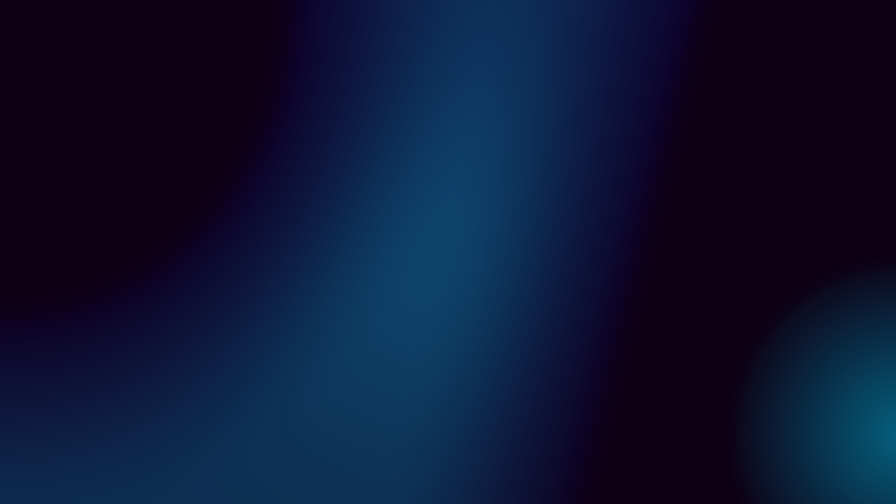
Give the GLSL for this background, as a WebGL 1 fragment shader.

```glsl
precision highp float;
// Dark violet backdrop with a curved, soft blue light band and a teal corner glow.

uniform vec2 u_resolution;

#define ASPECT 1.7778
#define BAND_WIDTH 0.486
#define SHADOW_RADII vec2(0.498, 0.544)
#define CORE_CENTER vec2(0.868, 0.514)
#define CORE_FALLOFF 6.0
#define TEAL_CENTER vec2(1.794, 0.139)
#define TEAL_RADIUS 0.36
#define NIGHT vec3(0.05, 0.0, 0.08)
#define TEAL vec3(0.015, 0.38, 0.50)

// Band coverage: rounded shadow on the left, slanted falloff on the right.
float bandCoverage(vec2 p) {
    float shadowDistance = length((p - vec2(0.0, 1.0)) / SHADOW_RADII);
    float leftRamp = smoothstep(1.0, 1.97, shadowDistance);
    float ridge = 0.741 + 0.243 * p.y;
    float rightRamp = 1.0 - smoothstep(0.0, 1.0, (p.x - ridge) / BAND_WIDTH);
    return leftRamp * rightRamp;
}

// Indigo appears first at the rim, followed by blue light toward the core.
vec3 bandColor(vec2 p) {
    float coverage = bandCoverage(p);
    vec2 toCore = p - CORE_CENTER;
    float core = exp(-CORE_FALLOFF * dot(toCore, toCore));
    float strength = 0.16 + 0.015 * (1.0 - p.y) + 0.095 * core;
    float light = strength * coverage * smoothstep(-0.02, 0.22, coverage);
    float rim = smoothstep(0.0, 0.14, coverage);
    float indigo = mix(0.05, 0.08, p.y) * rim;
    return NIGHT + vec3(0.0, light, indigo + 1.05 * light);
}

// Nearly linear radial glow with a softened outer rim.
float tealGlow(vec2 p) {
    float glow = max(0.0, 1.0 - distance(p, TEAL_CENTER) / TEAL_RADIUS);
    return glow * smoothstep(-0.04, 0.12, glow);
}

void main() {
    vec2 p = gl_FragCoord.xy / u_resolution * vec2(ASPECT, 1.0);
    vec3 color = mix(bandColor(p), TEAL, tealGlow(p));
    gl_FragColor = vec4(color, 1.0);
}
```
